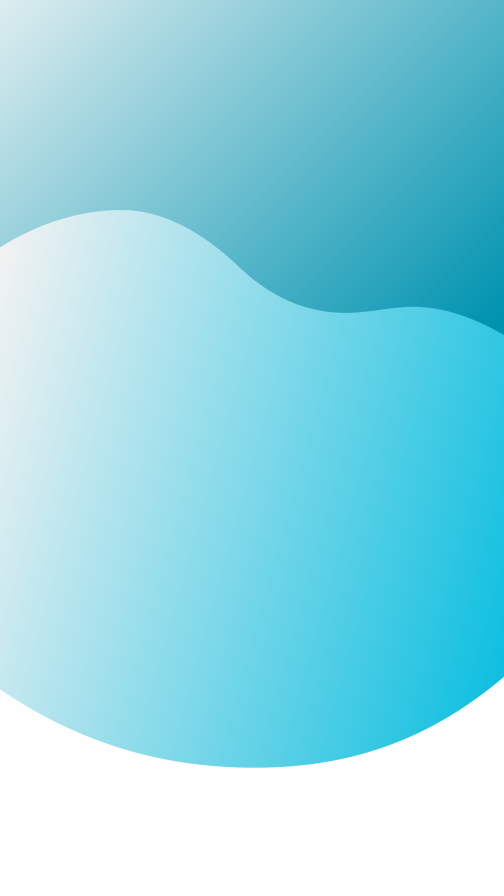
Give the GLSL for this background, as a WebGL 1 fragment shader.

```glsl
precision highp float;
// A pale-to-cyan body between a wavy crest and a bowl-shaped base, set on a
// teal diagonal gradient above and plain white below. Both edges are smooth
// cubic curves y(x) through knots; each fill is a linear two-colour gradient.

uniform vec2 u_resolution;

#define SKY_LIGHT  vec3(0.87, 0.93, 0.94)
#define SKY_DEEP   vec3(0.00, 0.576, 0.69)
#define BODY_LIGHT vec3(0.95, 0.95, 0.95)
#define BODY_DEEP  vec3(0.06, 0.75, 0.88)
#define FLOOR      vec3(1.0)
#define SKY_AXIS   vec2(0.617, -0.617)
#define BODY_AXIS  vec2(0.814, -0.228)
#define ASPECT     1.77778
#define EDGE_SOFT  0.7

// Cubic between two knots, each holding x, height and slope.
float span(float x, vec3 a, vec3 b) {
  float w = b.x - a.x;
  float t = (x - a.x) / w;
  float s = 1.0 - t;
  return a.y * s * s * (1.0 + 2.0 * t) + b.y * t * t * (1.0 + 2.0 * s)
       + w * t * s * (a.z * s - b.z * t);
}

// Upper edge: a broad hill, a valley and a low second hill.
float crest(float x) {
  vec3 start  = vec3(0.0, 1.287, 0.62);
  vec3 hill   = vec3(0.241, 1.361, 0.0);
  vec3 slope  = vec3(0.4745, 1.248, -0.95);
  vec3 valley = vec3(0.6875, 1.157, 0.0);
  vec3 rise   = vec3(0.8194, 1.169, 0.0);
  vec3 end    = vec3(1.0, 1.113, -0.58);
  if (x < hill.x)   return span(x, start, hill);
  if (x < slope.x)  return span(x, hill, slope);
  if (x < valley.x) return span(x, slope, valley);
  if (x < rise.x)   return span(x, valley, rise);
  return span(x, rise, end);
}

// Lower edge: a shallow bowl, steeper on the right.
float bowl(float x) {
  vec3 left   = vec3(0.0, 0.410, -0.68);
  vec3 bottom = vec3(0.5046, 0.2546, 0.0);
  vec3 right  = vec3(1.0, 0.435, 0.85);
  if (x < bottom.x) return span(x, left, bottom);
  return span(x, bottom, right);
}

vec3 gradient(vec2 offset, vec2 axis, vec3 light, vec3 deep) {
  return mix(light, deep, clamp(dot(offset, axis), 0.0, 1.0));
}

void main() {
  // Canvas width is one unit; height is ASPECT units.
  vec2 p = gl_FragCoord.xy / u_resolution * vec2(1.0, ASPECT);
  float soft = EDGE_SOFT * ASPECT / u_resolution.y;

  vec3 sky = gradient(p - vec2(0.0, ASPECT), SKY_AXIS, SKY_LIGHT, SKY_DEEP);
  vec3 body = gradient(p - vec2(0.0, 1.28), BODY_AXIS, BODY_LIGHT, BODY_DEEP);

  // Stack floor, body and sky from bottom to top.
  vec3 color = mix(FLOOR, body, smoothstep(-soft, soft, p.y - bowl(p.x)));
  color = mix(color, sky, smoothstep(-soft, soft, p.y - crest(p.x)));
  gl_FragColor = vec4(color, 1.0);
}
```
